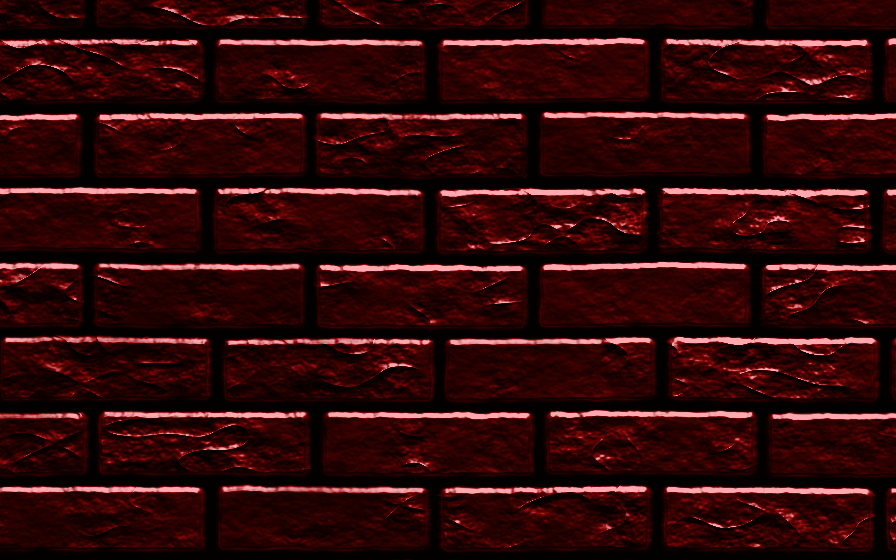
Write a WebGL 1 fragment shader that draws this texture.

```glsl
precision highp float;

uniform vec2 u_resolution;

// Lengths are fractions of the canvas height
const vec2 PITCH = vec2(0.398, 0.1333);
const vec2 HALF_BRICK = vec2(0.191, 0.0605);
const float CORNER = 0.016;
const float BASE_LINE = 0.005;
const vec3 LIGHT = vec3(0.12, 0.77, 0.63);

vec2 hash2(vec2 p) {
  p = vec2(dot(p, vec2(127.1, 311.7)), dot(p, vec2(269.5, 183.3)));
  return fract(sin(p) * 43758.5453) * 2.0 - 1.0;
}

float gradientNoise(vec2 p) {
  vec2 i = floor(p);
  vec2 f = p - i;
  vec2 u = f * f * f * (f * (f * 6.0 - 15.0) + 10.0);
  float a = dot(hash2(i), f);
  float b = dot(hash2(i + vec2(1.0, 0.0)), f - vec2(1.0, 0.0));
  float c = dot(hash2(i + vec2(0.0, 1.0)), f - vec2(0.0, 1.0));
  float d = dot(hash2(i + 1.0), f - 1.0);
  return mix(mix(a, b, u.x), mix(c, d, u.x), u.y);
}

float fbm(vec2 p) {
  float sum = 0.0;
  float amplitude = 1.0;
  for (int i = 0; i < 4; i++) {
    sum += amplitude * gradientNoise(p);
    p = p * 2.03 + 17.3;
    amplitude *= 0.5;
  }
  return sum;
}

float roundedBox(vec2 p, vec2 halfSize, float radius) {
  vec2 q = abs(p) - halfSize + radius;
  return length(max(q, 0.0)) + min(max(q.x, q.y), 0.0) - radius;
}

// Running bond: xy is the position inside the brick, zw its column and row
vec4 brickCell(vec2 p) {
  float y = (p.y - BASE_LINE + 0.006 * gradientNoise(p * 3.0)) / PITCH.y;
  float row = floor(y);
  float start = mix(0.380, 0.160, mod(row, 2.0));
  start += 0.010 * hash2(vec2(row, 4.0)).x;
  float x = (p.x - start) / PITCH.x;
  float column = floor(x);
  vec2 local = (vec2(x - column, y - row) - 0.5) * PITCH;
  return vec4(local, column, row);
}

// Signed distance to the worn outline of the brick
float brickEdge(vec2 p, vec4 cell) {
  vec2 shift = 0.0018 * hash2(cell.zw + 31.0);
  float wear = 0.0035 * gradientNoise(p * 24.0) + 0.002 * gradientNoise(p * 70.0);
  return roundedBox(cell.xy + shift, HALF_BRICK, CORNER) + wear;
}

// Smooth and pitted patches, varying within and between bricks
float roughness(vec2 p, vec2 id) {
  float patches = gradientNoise(p * 9.0 + id * 5.7) + 0.25 * hash2(id + 9.0).x;
  return mix(0.5, 1.5, smoothstep(-0.35, 0.45, patches));
}

float wallHeight(vec2 p) {
  vec4 cell = brickCell(p);
  float dome = smoothstep(0.0, 0.013, -brickEdge(p, cell));
  vec2 q = p + 0.013 * cell.zw;
  float rough = roughness(p, cell.zw);
  float grain = 0.0085 * fbm(q * vec2(15.0, 18.0));
  float fold = 1.0 - abs(gradientNoise(q * vec2(9.0, 17.0) + 3.0));
  float crust = 0.0045 * pow(fold, 14.0) * smoothstep(0.8, 1.4, rough);
  return 0.012 * dome + rough * grain + crust;
}

vec3 surfaceNormal(vec2 p, float stepSize) {
  float h = wallHeight(p);
  float dx = wallHeight(p + vec2(stepSize, 0.0)) - h;
  float dy = wallHeight(p + vec2(0.0, stepSize)) - h;
  return normalize(vec3(-dx, -dy, stepSize));
}

// Black through deep red to pale pink
vec3 redRamp(float tone) {
  float t = clamp(tone, 0.0, 1.0);
  float pale = 0.11 * t * t + 0.55 * smoothstep(0.5, 1.0, t);
  return vec3(t, pale, pale * 1.04);
}

void main() {
  vec2 p = gl_FragCoord.xy / u_resolution.y;
  vec4 cell = brickCell(p);
  float edge = brickEdge(p, cell);

  // Raking light with a wet gloss
  float lit = max(dot(surfaceNormal(p, 0.0018), LIGHT), 0.0);
  float tone = 0.42 * lit * lit + 0.75 * pow(lit, 10.0);

  // Uneven tint, darker toward the left
  float shade = 0.92 + 0.14 * hash2(cell.zw).x + 0.3 * gradientNoise(p * 6.0);
  shade *= mix(0.86, 1.1, gl_FragCoord.x / u_resolution.x);

  // Faint worn rim and dark mortar
  float rim = exp(-abs(edge + 0.007) / 0.003);
  rim *= 0.14 + 0.25 * gradientNoise(p * 20.0 + 8.0);
  float face = 1.0 - smoothstep(-0.006, 0.002, edge);
  tone = 0.012 + face * (tone * shade + max(rim, 0.0));

  gl_FragColor = vec4(redRamp(tone), 1.0);
}
```
